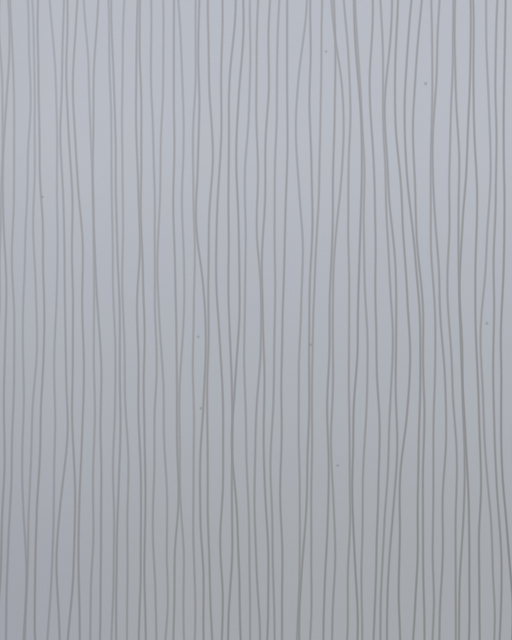
Write a WebGL 1 fragment shader that draws this pattern.

```glsl
precision highp float;

uniform vec2 u_resolution;

float hash(vec2 p) {
    return fract(sin(dot(p, vec2(127.1, 311.7))) * 43758.5453);
}

// Smooth one-dimensional noise from -1 to 1, different for each seed
float wander(float t, float seed) {
    float i = floor(t);
    float f = fract(t);
    float blend = f * f * (3.0 - 2.0 * f);
    return mix(hash(vec2(i, seed)), hash(vec2(i + 1.0, seed)), blend) * 2.0 - 1.0;
}

// Satin metal sheet: light from the upper left, darker towards the bottom
vec3 sheet(vec2 uv) {
    vec3 low = mix(vec3(0.636, 0.648, 0.682), vec3(0.645, 0.659, 0.676), smoothstep(0.0, 0.4, uv.x));
    vec3 middle = vec3(0.683, 0.701, 0.731);
    vec3 high = vec3(0.718, 0.737, 0.773);
    vec3 colour = mix(low, middle, smoothstep(0.0, 0.55, uv.y));
    colour = mix(colour, high, smoothstep(0.4, 0.85, uv.y));
    float leftShade = 1.0 - smoothstep(0.0, 0.12, uv.x);
    return colour * (1.0 - 0.012 * leftShade);
}

// Coverage by thin upright threads that drift sideways and sometimes cross
float threads(vec2 p, float pixel) {
    float spacing = 0.0148;
    float column = floor(p.x / spacing);
    float clear = 1.0;
    for (int k = -3; k <= 3; k++) {
        float id = column + float(k);
        float phase = hash(vec2(id, 3.7)) * 10.0;
        float x = id + 0.5 + 0.35 * (hash(vec2(id, 9.2)) - 0.5);
        // Neighbours share a slow sway, then each strays on its own
        x += 0.55 * wander(p.y * 3.2 + id * 0.15, 40.0);
        x += 0.5 * wander(p.y * 4.4 + phase, id + 17.0);
        x += 0.13 * wander(p.y * 11.0 + phase, id + 91.0);
        float d = abs(p.x - x * spacing);
        float line = 1.0 - smoothstep(0.0, max(0.0033, pixel), d);
        clear *= 1.0 - line * mix(0.75, 1.0, hash(vec2(id, 5.1)));
    }
    return 1.0 - clear;
}

// A few tiny faint specks
float specks(vec2 p, float pixel) {
    vec2 cell = floor(p / 0.2);
    vec2 centre = (cell + 0.15 + 0.7 * vec2(hash(cell + 2.3), hash(cell + 7.9))) * 0.2;
    float radius = mix(0.0015, 0.003, hash(cell + 4.4));
    float spot = 1.0 - smoothstep(0.0, radius + pixel, distance(p, centre));
    return spot * step(0.55, hash(cell + 11.6));
}

void main() {
    vec2 uv = gl_FragCoord.xy / u_resolution;
    vec2 p = gl_FragCoord.xy / u_resolution.y;
    float pixel = 1.0 / u_resolution.y;

    vec3 colour = sheet(uv);

    // Threads are fainter in the bright upper left
    float strength = 0.75 + 0.4 * uv.x + 0.2 * (1.0 - uv.y);
    vec3 shade = vec3(0.147, 0.16, 0.176) * strength;
    colour *= 1.0 - shade * threads(p, pixel);
    colour *= 1.0 - 0.14 * specks(p, pixel);

    // Fine grain
    colour += 0.006 * (hash(floor(p * 512.0)) - 0.5);
    gl_FragColor = vec4(colour, 1.0);
}
```
